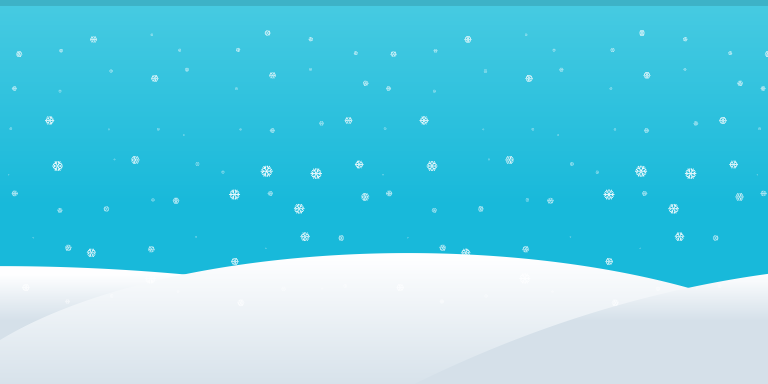
Reproduce this background procedurally as a WebGL 1 fragment shader.

```glsl
precision highp float;

uniform vec2 u_resolution;

// Lengths are in canvas heights, with the origin at the lower left.
const vec3 SKY_TOP = vec3(0.28, 0.795, 0.885);
const vec3 SKY_LOW = vec3(0.095, 0.725, 0.855);
const vec3 STRIP_COLOR = vec3(0.24, 0.70, 0.78);
const vec3 SNOW_LIGHT = vec3(0.995, 0.997, 1.0);
const vec3 SNOW_SHADE = vec3(0.835, 0.88, 0.915);

const float SKY_FADE_END = 0.47;
const float STRIP_HEIGHT = 0.0156;

// Each hill is the upper arc of an ellipse.
const vec2 LEFT_CREST = vec2(0.0, 0.307);
const vec2 LEFT_RADII = vec2(5.0, 4.7);
const vec2 MIDDLE_CREST = vec2(1.0625, 0.341);
const vec2 MIDDLE_RADII = vec2(1.26, 0.49);
const vec2 RIGHT_CREST = vec2(2.37, 0.312);
const vec2 RIGHT_RADII = vec2(5.0, 9.2);
const vec2 SIDE_SHADE_RANGE = vec2(0.165, 0.285);
const vec2 MIDDLE_SHADE_RANGE = vec2(-0.02, 0.33);

// Snowfall repeats sideways after one tile of cells.
const float TILE_WIDTH = 0.975;
const float TILE_COLUMNS = 9.0;
const float SNOW_ROWS = 7.0;
const float SNOW_BOTTOM = 0.19;
const float FLAKE_MIN = 0.0015;
const float FLAKE_MAX = 0.0162;
const float FLAKE_STROKE = 0.085;
const float JITTER = 0.66;

vec3 hash3(vec2 cell) {
  vec3 h = fract(cell.xyx * vec3(0.1031, 0.1030, 0.0973));
  h += dot(h, h.yxz + 33.33);
  return fract((h.xxy + h.yzz) * h.zyx);
}

float coverage(float dist, float pixel) {
  return clamp(0.5 - dist / pixel, 0.0, 1.0);
}

float segment(vec2 p, vec2 a, vec2 b) {
  vec2 ab = b - a;
  return length(p - a - ab * clamp(dot(p - a, ab) / dot(ab, ab), 0.0, 1.0));
}

// Six arms with a pair of twigs each, for a flake of radius one.
float flakeDistance(vec2 p) {
  const vec2 FOLD = vec2(-0.5, 0.866025);
  p = abs(p);
  p -= 2.0 * max(dot(p, FOLD), 0.0) * FOLD;
  p.y = abs(p.y);
  float arm = segment(p, vec2(0.0), vec2(0.92, 0.0));
  float twig = segment(p, vec2(0.5, 0.0), vec2(0.78, 0.3));
  return min(arm, twig) - FLAKE_STROKE;
}

float snowfall(vec2 p, float pixel) {
  vec2 grid = (p - vec2(0.0, SNOW_BOTTOM)) * TILE_COLUMNS / TILE_WIDTH;
  vec2 cell = floor(grid);
  if (cell.y < 0.0 || cell.y >= SNOW_ROWS) return 0.0;

  vec3 rnd = hash3(vec2(mod(cell.x, TILE_COLUMNS), cell.y) + 7.0);
  vec2 offset = (fract(grid) - 0.5 - JITTER * (rnd.xy - 0.5));
  offset *= TILE_WIDTH / TILE_COLUMNS;

  // Flakes grow as they fall from the highest rows.
  float growth = mix(1.0, 0.6, smoothstep(4.0, 6.0, cell.y));
  float radius = mix(FLAKE_MIN, FLAKE_MAX * growth, pow(rnd.z, 1.4));
  float opacity = mix(0.5, 0.97, smoothstep(0.1, 0.75, rnd.z));
  return opacity * coverage(flakeDistance(offset / radius) * radius, pixel);
}

// Vertical distance above the arc of a hill.
float hillDistance(vec2 p, vec2 crest, vec2 radii) {
  float u = (p.x - crest.x) / radii.x;
  u = min(u * u, 1.0);
  return p.y - crest.y + radii.y * u / (1.0 + sqrt(1.0 - u));
}

vec3 snowColor(float y, vec2 range) {
  float light = clamp((y - range.x) / (range.y - range.x), 0.0, 1.0);
  return mix(SNOW_SHADE, SNOW_LIGHT, light);
}

void main() {
  float pixel = 1.0 / u_resolution.y;
  vec2 p = gl_FragCoord.xy * pixel;

  // Sky and the strip along its top
  float skyLight = clamp((p.y - SKY_FADE_END) / (1.0 - SKY_FADE_END), 0.0, 1.0);
  vec3 color = mix(SKY_LOW, SKY_TOP, skyLight);
  color = mix(color, STRIP_COLOR, coverage(1.0 - STRIP_HEIGHT - p.y, pixel));

  // Hills from back to front
  vec3 sideSnow = snowColor(p.y, SIDE_SHADE_RANGE);
  vec3 middleSnow = snowColor(p.y, MIDDLE_SHADE_RANGE);
  color = mix(color, sideSnow, coverage(hillDistance(p, LEFT_CREST, LEFT_RADII), pixel));
  color = mix(color, middleSnow, coverage(hillDistance(p, MIDDLE_CREST, MIDDLE_RADII), pixel));
  color = mix(color, sideSnow, coverage(hillDistance(p, RIGHT_CREST, RIGHT_RADII), pixel));

  // Falling snow
  color = mix(color, SNOW_LIGHT, snowfall(p, pixel));
  gl_FragColor = vec4(color, 1.0);
}
```
